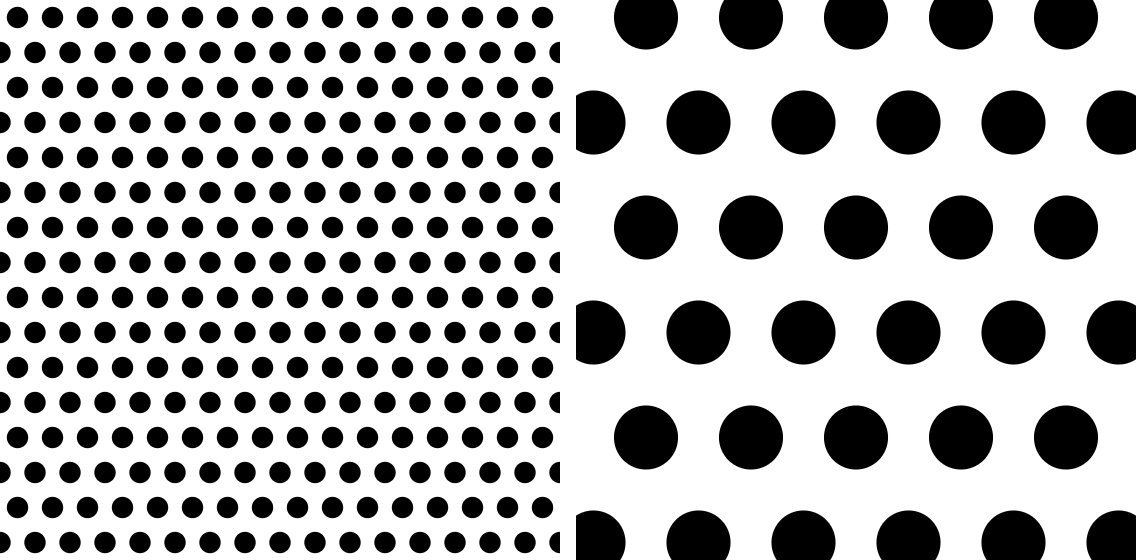
Left: the whole. Right: its middle third, enlarged.
A Shadertoy shader for this pattern:

```glsl
// Staggered polka dots: black discs on white, 16 across and 16 down.
// Each cell holds one disc drawn from its signed distance; alternate rows
// shift by half a cell, and the even row count makes the tile seamless.

const float REPEATS = 16.0;
const float DOT_RADIUS = 0.305; // in cells
const vec3 PAPER = vec3(1.0);
const vec3 INK = vec3(0.0);

// Position relative to the nearest dot centre, in cells
vec2 staggeredCell(vec2 p) {
    float shift = 0.5 * (1.0 - mod(floor(p.y), 2.0));
    return fract(p + vec2(shift, 0.0)) - 0.5;
}

float discDistance(vec2 p, float radius) {
    return length(p) - radius;
}

// Coverage with an edge one pixel wide
float coverage(float dist, float pixel) {
    return clamp(0.5 - dist / pixel, 0.0, 1.0);
}

void mainImage(out vec4 fragColor, in vec2 fragCoord) {
    vec2 p = REPEATS * fragCoord / iResolution.xy;
    float pixel = REPEATS / min(iResolution.x, iResolution.y);

    float dot_mask = coverage(discDistance(staggeredCell(p), DOT_RADIUS), pixel);
    fragColor = vec4(mix(PAPER, INK, dot_mask), 1.0);
}
```
